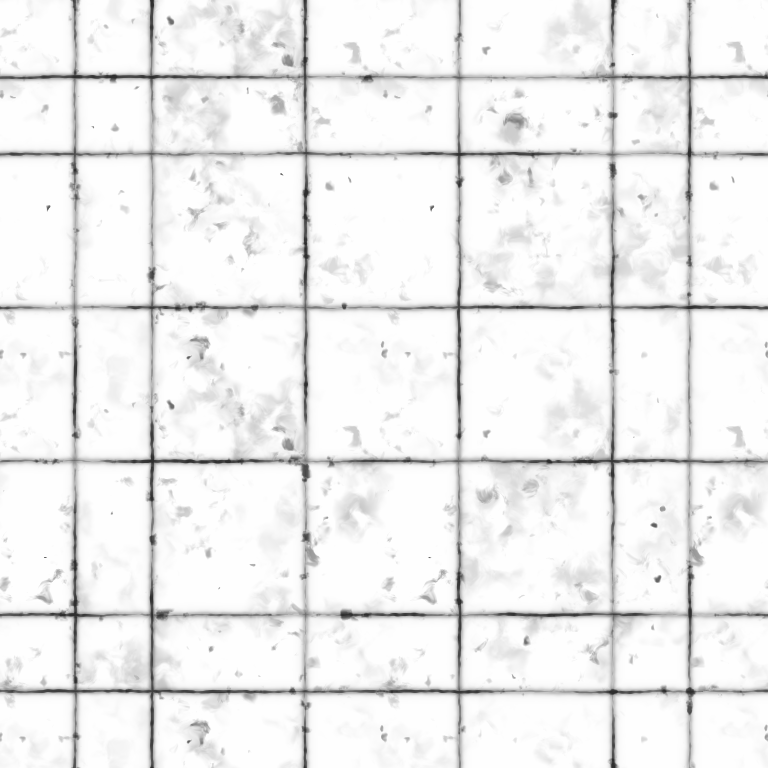
Write a WebGL 1 fragment shader that draws this texture map.

```glsl
precision highp float;
// White worn floor tiles of two widths, with thin dark uneven joints, faint stains and chips.
uniform vec2 u_resolution;

const float UNITS = 10.0;       // grid units across the canvas
const float LOCAL_WRAP = 256.0; // wrap for noise that lives inside one tile

float hash(vec2 p) {
  vec3 q = fract(p.xyx * 0.1031);
  q += dot(q, q.yzx + 33.33);
  return fract((q.x + q.y) * q.z);
}

// Value noise that wraps after `period` lattice cells
float noise(vec2 p, float period, float seed) {
  vec2 i = floor(p);
  vec2 f = fract(p);
  f = f * f * (3.0 - 2.0 * f);
  vec2 a = mod(i, period) + seed * 17.3;
  vec2 b = mod(i + 1.0, period) + seed * 17.3;
  return mix(mix(hash(a), hash(vec2(b.x, a.y)), f.x),
             mix(hash(vec2(a.x, b.y)), hash(b), f.x), f.y);
}

float fbm(vec2 p, float period, float seed) {
  float sum = 0.0;
  float amp = 0.5;
  for (int k = 0; k < 4; k++) {
    sum += amp * noise(p, period, seed + float(k));
    p *= 2.0;
    period *= 2.0;
    amp *= 0.5;
  }
  return sum;
}

// Spans 1,2,2,2,1,2 along one axis: (local position, width, id)
vec3 tileSpan(float x) {
  float t = mod(x - 1.0, UNITS);
  if (t < 1.0) return vec3(t, 1.0, 0.0);
  if (t < 7.0) {
    float k = floor((t - 1.0) * 0.5);
    return vec3(t - 1.0 - 2.0 * k, 2.0, 1.0 + k);
  }
  if (t < 8.0) return vec3(t - 7.0, 1.0, 4.0);
  return vec3(t - 8.0, 2.0, 2.0); // same wear as the middle span
}

// Darkness of a joint at distance d: a sharp broken core in a soft grey shoulder
float joint(float d, float along, float line, float seed, float soft) {
  float id = mod(line, UNITS) * 3.0;
  float strength = smoothstep(0.1, 0.75, noise(vec2(id, along), UNITS, seed));
  float swell = noise(vec2(id, along * 5.0), UNITS * 5.0, seed + 1.0);
  float ragged = noise(vec2(id, along * 17.0), UNITS * 17.0, seed + 2.0);
  float halfWidth = 0.006 + 0.008 * strength + 0.007 * swell + 0.005 * ragged;
  float core = 1.0 - smoothstep(halfWidth - soft, halfWidth + soft, d);
  float depth = mix(0.34, 0.7, strength) + 0.14 * (swell + ragged - 1.0);
  float shoulder = mix(0.2, 0.36, strength) * exp(-d * d / 0.0015);
  float halo = 0.09 * exp(-d / 0.06);
  return max(core * depth, shoulder) + halo * (1.0 - core);
}

// Faint cloudy patches with fine crumbs inside a few of them
float stains(vec2 q, float seed) {
  float amount = mix(0.25, 1.0, hash(vec2(seed, 4.0)));
  vec2 bent = q + 0.12 * vec2(noise(q * 6.0, LOCAL_WRAP, seed + 21.0), noise(q * 6.0, LOCAL_WRAP, seed + 22.0));
  float patches = smoothstep(0.46, 0.72, fbm(bent * 1.3, LOCAL_WRAP, seed));
  float grain = smoothstep(0.3, 0.7, fbm(bent * 5.0, LOCAL_WRAP, seed + 5.0));
  float crumbArea = smoothstep(0.45, 0.65, fbm(q * 1.7, LOCAL_WRAP, seed + 9.0));
  float crumbs = smoothstep(0.56, 0.78, fbm(bent * 6.0, LOCAL_WRAP, seed + 13.0));
  return amount * (0.24 * patches * grain + 0.42 * crumbArea * crumbs);
}

// A few small dark pits scattered over one tile
float pits(vec2 q, vec2 size, float seed) {
  float dark = 0.0;
  vec2 ragged = vec2(noise(q * 18.0, LOCAL_WRAP, seed), noise(q * 18.0, LOCAL_WRAP, seed + 3.0)) - 0.5;
  for (int k = 0; k < 3; k++) {
    vec2 key = vec2(seed, float(k) * 7.0);
    vec2 center = size * (0.12 + 0.76 * vec2(hash(key), hash(key + 2.0)));
    float radius = mix(0.015, 0.045, hash(key + 5.0));
    vec2 offset = (q - center + ragged * 0.06) * vec2(1.0, mix(0.5, 1.4, hash(key + 8.0)));
    float spot = 1.0 - smoothstep(radius * 0.3, radius * 1.5, length(offset));
    float depth = hash(key + 11.0);
    dark = max(dark, spot * mix(0.1, 0.65, depth * depth));
  }
  return dark;
}

void main() {
  vec2 uv = gl_FragCoord.xy / u_resolution;
  vec2 p = vec2(uv.x, 1.0 - uv.y) * UNITS + vec2(0.02, -0.005);
  float soft = max(0.012, UNITS / min(u_resolution.x, u_resolution.y) * 0.6);

  // Nearly straight joints with a slight wobble
  vec2 wobble = vec2(noise(p * 3.0, UNITS * 3.0, 21.0), noise(p * 3.0, UNITS * 3.0, 22.0)) - 0.5;
  vec2 rough = vec2(noise(p * 14.0, UNITS * 14.0, 23.0), noise(p * 14.0, UNITS * 14.0, 24.0)) - 0.5;
  vec2 w = p + wobble * 0.018 + rough * 0.012;

  vec3 column = tileSpan(w.x);
  vec3 row = tileSpan(w.y);
  vec2 local = vec2(column.x, row.x);
  vec2 size = vec2(column.y, row.y);
  vec2 edge = min(local, size - local);
  float seed = column.z * 7.0 + row.z * 53.0 + 31.0;

  // Joints, darker where they cross
  float vertical = joint(edge.x, p.y, floor(w.x + 0.5), 41.0, soft);
  float horizontal = joint(edge.y, p.x, floor(w.y + 0.5), 47.0, soft);
  float crossing = 0.3 * exp(-dot(edge, edge) / 0.003);

  // Small ragged chips along the tile edges
  float nearEdge = 1.0 - smoothstep(0.02, 0.1, min(edge.x, edge.y));
  float chips = 0.6 * nearEdge * smoothstep(0.62, 0.78, fbm(p * 6.0, UNITS * 6.0, 61.0));

  float wear = max(stains(local, seed), pits(local, size, seed));
  float light = (1.0 - max(vertical, horizontal)) * (1.0 - wear) * (1.0 - chips) * (1.0 - crossing);
  gl_FragColor = vec4(vec3(clamp(light, 0.18, 0.995)), 1.0);
}
```
